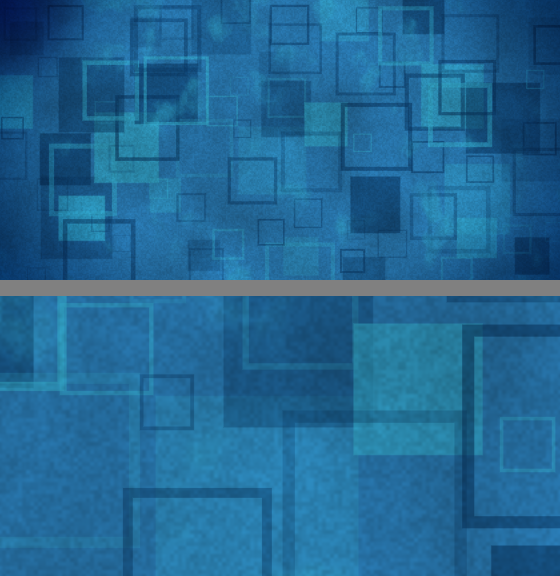
Top: the whole. Bottom: its middle third, enlarged.
Reproduce this background procedurally as a WebGL 2 fragment shader.

```glsl
#version 300 es
precision highp float;
// Weathered blue backdrop with scattered translucent squares and square frames.
uniform vec2 u_resolution;
out vec4 fragColor;

const vec3 NAVY = vec3(0.025, 0.19, 0.35);
const vec3 BLUE = vec3(0.145, 0.43, 0.63);
const vec3 TEAL = vec3(0.19, 0.63, 0.75);

uint scramble(uint n) {
    n = n * 747796405u + 2891336453u;
    n = ((n >> ((n >> 28u) + 4u)) ^ n) * 277803737u;
    return (n >> 22u) ^ n;
}

float random(uint n) {
    return float(scramble(n) >> 8u) / 16777216.0;
}

vec4 random4(int id, uint seed) {
    uint n = uint(id) * 4u + seed * 1000u;
    return vec4(random(n), random(n + 1u), random(n + 2u), random(n + 3u));
}

float cellRandom(vec2 cell) {
    uvec2 c = uvec2(ivec2(cell) + 4096);
    return random(c.x + scramble(c.y));
}

float noise(vec2 p) {
    vec2 i = floor(p), f = fract(p);
    f = f * f * (3.0 - 2.0 * f);
    return mix(mix(cellRandom(i), cellRandom(i + vec2(1, 0)), f.x),
               mix(cellRandom(i + vec2(0, 1)), cellRandom(i + 1.0), f.x), f.y);
}

float fbm(vec2 p) {
    float sum = 0.0, gain = 0.5;
    for (int i = 0; i < 5; i++) {
        sum += gain * noise(p);
        p = mat2(1.6, 1.2, -1.2, 1.6) * p + 17.0;
        gain *= 0.5;
    }
    return sum;
}

float boxDistance(vec2 p, vec2 halfSize) {
    vec2 d = abs(p) - halfSize;
    return max(d.x, d.y);
}

// Centre of an item, jittered within its cell of a grid over the 2 x 1 canvas
vec2 scatter(int id, vec2 grid, vec2 jitter) {
    int columns = int(grid.x);
    vec2 cell = vec2(id % columns, id / columns);
    return (cell + jitter) / grid * vec2(2, 1);
}

void main() {
    vec2 uv = gl_FragCoord.xy / u_resolution;
    vec2 p = uv * vec2(2, 1);
    float blur = 1.0 / u_resolution.y;
    vec3 color = BLUE;

    // Filled squares
    for (int i = 0; i < 28; i++) {
        vec4 r = random4(i, 3u), s = random4(i, 11u);
        float size = mix(0.055, 0.135, r.z * r.z);
        vec2 halfSize = size * vec2(1.0, mix(0.9, 1.15, s.x));
        float d = boxDistance(p - scatter(i, vec2(7, 4), r.xy), halfSize);
        float cover = 1.0 - smoothstep(-blur, blur, d);
        bool light = s.y < 0.27;
        float alpha = light ? mix(0.2, 0.75, s.z) : mix(0.12, 0.6, s.z);
        color = mix(color, light ? TEAL : NAVY, cover * alpha);
    }

    // Square frames, mostly small ones
    for (int i = 0; i < 60; i++) {
        vec4 r = random4(i, 23u), s = random4(i, 37u);
        float size = mix(0.032, 0.13, pow(r.z, 1.7));
        float width = size * mix(0.09, 0.16, s.x);
        vec2 halfSize = size * vec2(1.0, mix(0.93, 1.08, s.w));
        float d = boxDistance(p - scatter(i, vec2(10, 6), r.xy), halfSize);
        float band = abs(d + 0.5 * width) - 0.5 * width;
        float cover = 1.0 - smoothstep(-0.7 * blur, 0.7 * blur, band);
        bool light = s.y < 0.3;
        float alpha = mix(0.2, 0.65, s.z) * mix(0.7, 1.0, r.z);
        color = mix(color, light ? TEAL : NAVY, cover * alpha);
    }

    // Mottled wear and pale scuffs
    float mottle = fbm(p * 5.0);
    color *= 1.0 + 0.42 * (mottle - 0.48);
    float scuff = smoothstep(0.53, 0.8, fbm(p * vec2(13, 10) + 40.0));
    color = mix(color, TEAL, 0.5 * scuff * smoothstep(0.35, 0.65, mottle));

    // Darkened sides and corners, deepest at the upper left
    vec2 q = uv * 2.0 - 1.0;
    float shade = smoothstep(0.62, 1.3, length(q * vec2(1.0, 0.65)));
    color *= mix(vec3(1), vec3(0.12, 0.42, 0.58), shade);
    float corner = 1.0 - smoothstep(0.0, 0.38, length(p - vec2(0, 1)));
    color *= mix(vec3(1), vec3(0.3, 0.4, 0.75), corner);

    // Fine paper grain
    float grain = noise(p * 210.0) + 0.6 * noise(p * 110.0 + 70.0) - 0.8;
    color *= 1.0 + 0.13 * grain;

    fragColor = vec4(clamp(color, 0.0, 1.0), 1.0);
}
```
